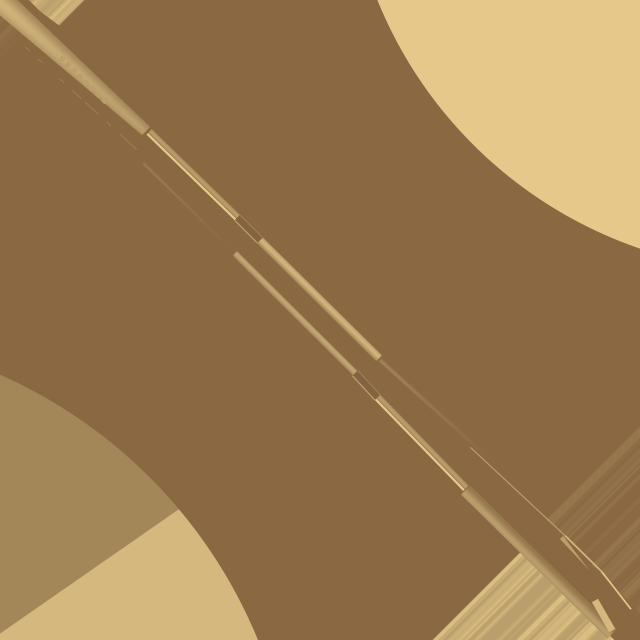
Give the GLSL for this background, as a three.js fragment shader.

```glsl
varying vec2 vUv;

const vec3 BROWN = vec3(0.54, 0.41, 0.26);
const vec3 OLIVE = vec3(0.64, 0.53, 0.35);
const vec3 TAN = vec3(0.73, 0.62, 0.42);
const vec3 SAND = vec3(0.83, 0.72, 0.49);
const vec3 CREAM = vec3(0.90, 0.79, 0.54);
const float SOFT = 0.001;

float hash(float n) {
  return fract(sin(n * 127.1) * 43758.5);
}

float noise(float x) {
  float i = floor(x);
  return mix(hash(i), hash(i + 1.0), smoothstep(0.0, 1.0, x - i));
}

float above(float edge, float x) {
  return smoothstep(edge - SOFT, edge + SOFT, x);
}

float between(float lo, float hi, float x) {
  return above(lo, x) * (1.0 - above(hi, x));
}

float disc(vec2 p, vec2 center, float radius) {
  return above(0.0, radius - length(p - center));
}

// Distance along the line from a to b, signed distance to its left, and length
vec3 lineSpace(vec2 p, vec2 a, vec2 b) {
  float len = length(b - a);
  vec2 dir = (b - a) / len;
  vec2 q = p - a;
  return vec3(dot(q, dir), dir.x * q.y - dir.y * q.x, len);
}

// Straight-cut band whose sides lie at lo and hi from the line
float band(vec3 s, float lo, float hi) {
  return between(0.0, s.z, s.x) * between(lo, hi, s.y);
}

float hairline(vec2 p, vec2 a, vec2 b, float width) {
  return band(lineSpace(p, a, b), -width, width);
}

// Rounded-looking strip, lightest at the ridge
vec3 strip(vec3 color, vec3 s, float lo, float hi, float ridge, vec3 shade, vec3 light) {
  float across = (s.y - lo) / (hi - lo);
  float lit = 1.0 - smoothstep(0.0, 0.65, abs(across - ridge));
  lit *= 0.9 + 0.1 * noise(s.y * 1500.0);
  return mix(color, mix(shade, light, lit), band(s, lo, hi));
}

// Streaks that run across the diagonal
vec3 streaks(float along, vec3 low, vec3 high) {
  float grain = 0.65 * noise(along * 130.0) + 0.35 * noise(along * 420.0);
  return mix(low, high, smoothstep(0.2, 0.75, grain));
}

// Open joint with thin light sides
vec3 joint(vec3 color, vec3 s, float halfWidth) {
  color = mix(color, BROWN * 0.96, band(s, -halfWidth, halfWidth));
  float rim = band(s, -halfWidth - 0.001, -halfWidth + 0.001);
  rim += 0.5 * band(s, halfWidth - 0.001, halfWidth + 0.0005);
  return mix(color, TAN, min(rim, 1.0));
}

void main() {
  vec2 p = vUv;
  float along = 0.5 * (p.x + 1.0 - p.y);
  float side = p.x + p.y - 1.0;
  vec3 color = BROWN;

  // Corner discs, the lower one split in two
  vec3 split = lineSpace(p, vec2(0.0, 0.010), vec2(0.279, 0.204));
  vec3 sector = mix(SAND, OLIVE, above(0.0, split.y));
  color = mix(color, sector, disc(p, vec2(-0.314, -0.294), 0.775));
  color = mix(color, CREAM, disc(p, vec2(1.220, 1.255), 0.680));

  // Streaked fans at both ends of the diagonal
  float head = 1.0 - above(0.066, along);
  float tail = above(0.838, along);
  vec3 faint = streaks(along, BROWN, mix(BROWN, OLIVE, 0.45));
  vec3 pale = streaks(along, TAN, mix(SAND, CREAM, 0.4));
  color = mix(color, pale, head * above(0.045, side));
  color = mix(color, pale, tail * above(0.040, -side));
  color = mix(color, faint, (1.0 - above(0.046, along)) * above(0.015, -side));
  color = mix(color, faint, above(0.833, along) * above(0.042, side));

  // Upper strand
  vec3 s = lineSpace(p, vec2(0.0, 1.015), vec2(0.229, 0.796));
  float taper = mix(0.030, 0.010, clamp(s.x / s.z, 0.0, 1.0));
  color = strip(color, s, -taper, 0.008, 0.4, OLIVE, mix(SAND, TAN, s.x / s.z));
  s = lineSpace(p, vec2(0.042, 0.990), vec2(0.092, 0.953));
  color = mix(color, BROWN, band(s, -0.011 * s.x / s.z, 0.006));
  s = lineSpace(p, vec2(0.233, 0.794), vec2(0.371, 0.660));
  color = strip(color, s, -0.002, 0.006, 0.5, OLIVE, TAN);
  color = mix(color, CREAM, band(s, -0.006, -0.0025));
  color = joint(color, lineSpace(p, vec2(0.371, 0.660), vec2(0.406, 0.625)), 0.006);
  s = lineSpace(p, vec2(0.406, 0.624), vec2(0.592, 0.440));
  color = strip(color, s, -0.006, 0.007, 0.6, OLIVE, SAND);
  s = lineSpace(p, vec2(0.594, 0.438), vec2(0.768, 0.281));
  float fade = clamp(s.x / s.z, 0.0, 1.0);
  color = strip(color, s, -0.004, 0.004, 0.4, BROWN, mix(OLIVE, BROWN, fade));
  color = mix(color, TAN, hairline(p, vec2(0.735, 0.301), vec2(0.883, 0.163), 0.0009));
  color = mix(color, SAND, hairline(p, vec2(0.883, 0.163), vec2(0.940, 0.107), 0.0013));
  color = mix(color, CREAM, hairline(p, vec2(0.940, 0.107), vec2(0.986, 0.048), 0.0013));

  // Lower strand, starting as broken dashes
  s = lineSpace(p, vec2(0.013, 0.951), vec2(0.229, 0.752));
  float dash = step(0.5, hash(floor(s.x * 110.0)));
  color = mix(color, OLIVE, 0.6 * dash * band(s, -0.001, 0.001));
  s = lineSpace(p, vec2(0.090, 0.915), vec2(0.168, 0.838));
  color = mix(color, TAN, step(0.45, fract(s.x * 75.0)) * band(s, -0.004, 0.004));
  s = lineSpace(p, vec2(0.224, 0.745), vec2(0.366, 0.606));
  fade = 1.0 - clamp(s.x / s.z, 0.0, 1.0);
  color = strip(color, s, -0.003, 0.003, 0.5, BROWN, mix(BROWN, OLIVE, 0.7 * fade));
  s = lineSpace(p, vec2(0.367, 0.604), vec2(0.555, 0.417));
  color = strip(color, s, -0.005, 0.005, 0.6, OLIVE, mix(TAN, SAND, 0.4));
  color = joint(color, lineSpace(p, vec2(0.555, 0.417), vec2(0.590, 0.379)), 0.006);
  s = lineSpace(p, vec2(0.590, 0.379), vec2(0.728, 0.237));
  color = strip(color, s, -0.002, 0.006, 0.5, OLIVE, TAN);
  color = mix(color, CREAM, band(s, -0.006, -0.0025));
  s = lineSpace(p, vec2(0.728, 0.235), vec2(0.957, 0.010));
  color = strip(color, s, -0.011, 0.009, 0.25, mix(BROWN, OLIVE, 0.5), TAN);

  // Slivers inside the lower end
  s = lineSpace(p, vec2(0.877, 0.160), vec2(0.922, 0.112));
  color = mix(color, TAN, band(s, -0.003, 0.004 - 0.007 * s.x / s.z));
  s = lineSpace(p, vec2(0.930, 0.062), vec2(0.957, 0.015));
  color = mix(color, SAND, band(s, -0.006, 0.005));

  gl_FragColor = vec4(color, 1.0);
}
```
